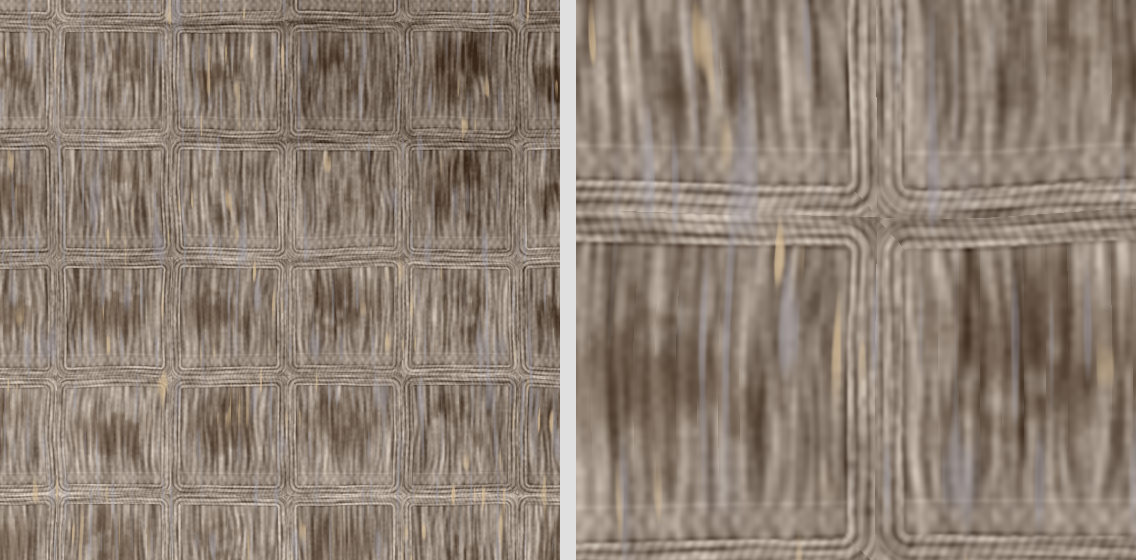
Left: the whole. Right: its middle third, enlarged.
A Shadertoy shader for this texture:

```glsl
// Wall of square glass blocks with vertical flutes, moulded rims and warm, broken reflections.

const float TAU = 6.28318;
const vec2 CELL = vec2(0.2064, 0.211);       // block size on the canvas
const vec2 FIRST_JOINT = vec2(0.1003, 0.117);
const vec2 PANEL_HALF = vec2(0.418, 0.414);  // fluted area, in block units
const float FLUTES = 16.5;

const vec3 UMBER = vec3(0.34, 0.28, 0.23);
const vec3 PALE  = vec3(0.77, 0.72, 0.67);
const vec3 BROWN = vec3(0.40, 0.31, 0.22);
const vec3 CREAM = vec3(0.88, 0.77, 0.60);
const vec3 BLUE  = vec3(0.64, 0.64, 0.70);

float hash(vec2 p) {
    vec3 q = fract(vec3(p.xyx) * 0.1031);
    q += dot(q, q.yzx + 33.33);
    return fract((q.x + q.y) * q.z);
}

float noise(vec2 p) {
    vec2 i = floor(p), f = fract(p);
    f = f * f * (3.0 - 2.0 * f);
    vec2 e = vec2(0.0, 1.0);
    return mix(mix(hash(i), hash(i + e.yx), f.x),
               mix(hash(i + e.xy), hash(i + e.yy), f.x), f.y);
}

// Noise centred on zero
float vary(vec2 p) { return noise(p) - 0.5; }

// Soft line of a given half width
float line(float x, float centre, float width) {
    float d = (x - centre) / width;
    return exp(-d * d);
}

float boxDistance(vec2 p, vec2 halfSize, float radius) {
    vec2 d = abs(p) - halfSize + radius;
    return length(max(d, 0.0)) + min(max(d.x, d.y), 0.0) - radius;
}

// Dark reflection, shifted sideways and up by each flute
float reflection(vec2 f, vec2 id) {
    float flute = floor(f.x * FLUTES);
    vec2 shift = vec2(hash(vec2(flute, id.x)), hash(vec2(flute, id.y + 9.0))) - 0.5;
    vec2 p = f + shift * vec2(0.16, 0.13);
    float cloud = noise(p * vec2(3.0, 4.0) + id * 13.0) + 0.4 * vary(p * vec2(9.0, 16.0) + id * 5.0);
    vec2 c = (p - vec2(0.48, 0.58)) / vec2(0.40, 0.38);
    return smoothstep(0.25, 0.75, cloud) * (1.0 - smoothstep(0.35, 1.0, length(c)));
}

// Brightness of the flutes: wavering above, regular at the foot
float fluteTone(vec2 f, vec2 id) {
    float foot = 1.0 - smoothstep(0.12, 0.34, f.y);
    float bend = vary(vec2(f.x * 9.0, f.y * 3.0) + id * 17.0) * 1.3 * (1.0 - foot);
    float ridge = sin(TAU * (f.x * FLUTES + bend));
    float strength = mix(0.06 + 0.14 * noise(f * vec2(7.0, 4.0) + id * 23.0), 0.17, foot);
    float streaks = 0.62 * vary(vec2(f.x * 33.0, f.y * 2.6) + id * 31.0)
                  + 0.42 * vary(vec2(f.x * 52.0, f.y * 8.0) + id * 47.0);
    float dashes = line(f.y, 0.14, 0.028) * (0.10 - 0.24 * ridge)
                 + 0.12 * line(f.y, 0.185, 0.008);
    return ridge * strength + streaks * (1.0 - 0.45 * foot) + dashes;
}

// Brightness of the moulded rim; q grows from the panel edge to the joint
float rimTone(float q, float along, bool level, vec2 id) {
    float drift = 0.010 * vary(vec2(along * 6.0, id.x + id.y * 7.0));
    float x = q + drift;
    float bands = 0.20 * line(x, 0.012, 0.008) - 0.24 * line(x, 0.029, 0.007)
                + 0.16 * line(x, 0.047, 0.010) - 0.20 * line(x, 0.065, 0.006)
                + 0.10 * line(x, 0.082, 0.010);
    float wear = 0.55 * vary(vec2(q * 75.0, along * 6.0) + id * 19.0)
               + 0.28 * vary(vec2(q * 60.0, along * 38.0) + id * 29.0);
    float ripple = level ? 0.07 * sin(TAU * (along * FLUTES * 2.0 + q * 14.0)) : 0.0;
    return bands * (0.6 + 0.8 * noise(vec2(along * 4.0, q * 20.0) + id * 3.0)) + wear + ripple;
}

void mainImage(out vec4 fragColor, in vec2 fragCoord) {
    vec2 uv = fragCoord / iResolution.xy;
    vec2 wobble = vec2(vary(uv * 9.0), vary(uv * 9.0 + 40.0));
    vec2 g = (uv - FIRST_JOINT) / CELL + 0.03 * wobble;
    vec2 id = floor(g), f = fract(g), p = f - 0.5;

    float q = boxDistance(p, PANEL_HALF, 0.02);
    bool level = abs(p.y) - PANEL_HALF.y > abs(p.x) - PANEL_HALF.x;
    float along = level ? f.x : f.y;
    float inside = 1.0 - smoothstep(-0.006, 0.006, q);

    // Room light falls off towards the upper right
    float light = 0.66 - 0.17 * uv.x - 0.13 * uv.y + 0.20 * vary(uv * 3.5 + 6.0);
    float blockTint = 0.10 * (hash(id + 60.0) - 0.5);
    float tone = light + blockTint
               + mix(0.03 + rimTone(q, along, level, id), fluteTone(f, id), inside);
    tone -= 0.22 * line(q, -0.004, 0.007) * (0.4 + noise(vec2(along * 9.0, id.x * 5.0 + id.y)));
    tone += 0.16 * vary(uv * 210.0);

    float cloud = reflection(f, id) * inside;
    tone -= cloud * mix(0.14, 0.42, clamp(0.75 * uv.x + 0.35 * uv.y, 0.0, 1.0));

    // Pale or dark runs along the level joints
    vec2 joint = floor(g + 0.5);
    float run = vary(vec2(g.x * 1.4, joint.y * 7.0 + 3.0)) + 0.25 - 0.5 * uv.y;
    tone += 0.65 * run * line(g.y - joint.y, -0.01, 0.022);

    vec3 color = mix(UMBER, PALE, clamp(tone, -0.35, 1.25));
    color = mix(color, BROWN, 0.40 * cloud * (1.0 - 0.6 * uv.x));

    // Warm and cool glints drawn out along the flutes
    float warm = smoothstep(0.80, 0.95, noise(vec2(g.x * 27.0, g.y * 3.2) + 70.0));
    float cool = smoothstep(0.72, 0.95, noise(vec2(g.x * 30.0, g.y * 2.4) + 150.0));
    float patches = smoothstep(0.45, 0.75, noise(g * 2.2 + 20.0));
    color = mix(color, CREAM, 0.65 * warm * patches);
    color = mix(color, BLUE, 0.40 * cool);

    fragColor = vec4(clamp(color, 0.0, 1.0), 1.0);
}
```
